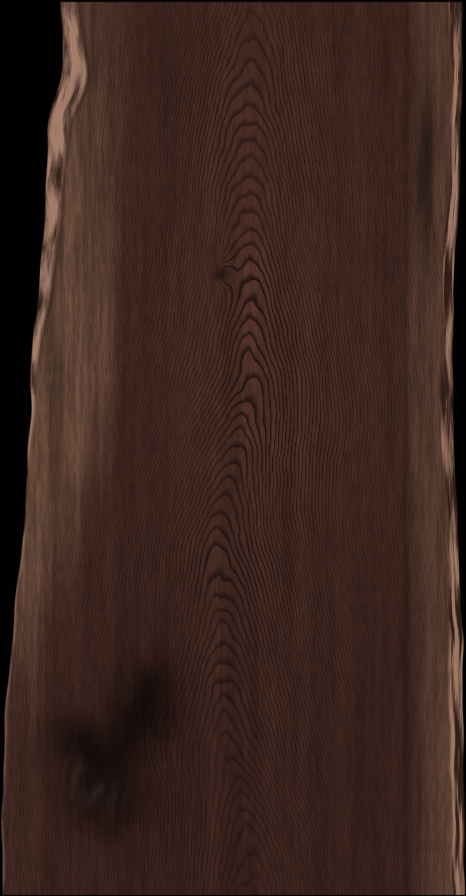
Give the GLSL for this texture, as a Shadertoy shader.

```glsl
const vec3 HEART_DARK = vec3(0.165, 0.095, 0.080);
const vec3 HEART_LIGHT = vec3(0.290, 0.175, 0.148);
const vec3 SAPWOOD = vec3(0.385, 0.280, 0.220);
const vec3 PALE_EDGE = vec3(0.640, 0.490, 0.410);
const vec3 BARK = vec3(0.170, 0.105, 0.080);
const vec3 BACKDROP = vec3(0.004);
const float RING_COUNT = 48.0;
const float ARCH_SLOPE = 3.0;
const float ARCH_RADIUS = 0.060;
const vec2 KNOT = vec2(0.245, 0.815);
const vec2 EYE = vec2(0.475, 0.306);

float hash(vec2 p) {
    return fract(sin(dot(p, vec2(127.1, 311.7))) * 43758.5453);
}

float noise(vec2 p) {
    vec2 i = floor(p), f = fract(p);
    f = f * f * (3.0 - 2.0 * f);
    return mix(mix(hash(i), hash(i + vec2(1, 0)), f.x),
               mix(hash(i + vec2(0, 1)), hash(i + vec2(1, 1)), f.x), f.y);
}

float fbm(vec2 p) {
    float sum = 0.0, gain = 0.5;
    for (int i = 0; i < 4; i++) {
        sum += gain * noise(p);
        p = p * 2.03 + 17.3;
        gain *= 0.5;
    }
    return sum / 0.9375;
}

float blob(vec2 p, vec2 centre, vec2 radius) {
    vec2 d = (p - centre) / radius;
    return exp(-dot(d, d));
}

float leftEdge(float y) {
    return 0.133 - 0.030 * smoothstep(0.07, 0.15, y) - 0.038 * smoothstep(0.15, 0.48, y)
         - 0.059 * smoothstep(0.45, 0.87, y) + 0.007 * (noise(vec2(y * 24.0, 3.0)) - 0.5);
}

float rightEdge(float y) {
    float waist = (y - 0.42) / 0.2;
    return 0.992 + 0.005 * y - 0.024 * exp(-waist * waist)
         + 0.005 * (noise(vec2(y * 28.0, 8.0)) - 0.5);
}

// Ring number: nested arches in the middle, straight grain at the sides
float ringPhase(vec2 p) {
    float axis = 0.54 - 0.065 * smoothstep(0.40, 0.62, p.y) + 0.055 * smoothstep(0.70, 0.95, p.y);
    float dx = p.x - axis + 0.045 * (fbm(vec2(p.x * 3.0, p.y * 7.0)) - 0.5);
    float arch = ARCH_SLOPE * (sqrt(dx * dx + ARCH_RADIUS * ARCH_RADIUS) - ARCH_RADIUS);
    float ripple = 0.065 * (fbm(p * vec2(13.0, 11.0)) - 0.5);
    float phase = RING_COUNT * (p.y - arch + ripple * exp(-dx * dx * 25.0));
    phase += 9.0 * blob(p, KNOT, vec2(0.14, 0.075));
    return phase + 3.0 * blob(p, EYE, vec2(0.025, 0.016));
}

void mainImage(out vec4 fragColor, in vec2 fragCoord) {
    vec2 p = fragCoord / iResolution.xy;
    p.y = 1.0 - p.y;
    vec2 pixel = 1.0 / iResolution.xy;
    float fromLeft = p.x - leftEdge(p.y);
    float fromRight = rightEdge(p.y) - p.x;

    // Fibres and broad tone
    float fibre = fbm(p * vec2(120.0, 14.0)) - 0.5;
    float pores = noise(p * vec2(260.0, 90.0)) - 0.5;
    float streak = fbm(vec2(p.x * 26.0, p.y * 2.2)) - 0.5;
    float tone = 0.57 + 0.50 * streak + 0.35 * fibre;
    tone += 0.16 * blob(p, vec2(0.54, 0.28), vec2(0.16, 0.28));
    tone -= 0.20 * smoothstep(0.50, 0.85, p.y);
    vec3 wood = mix(HEART_DARK, HEART_LIGHT, clamp(tone, 0.0, 1.3));

    // Sapwood on both sides
    float sapLimit = mix(0.285, 0.10, smoothstep(0.36, 0.85, p.y)) + 0.05 * streak;
    float sapLeft = 1.0 - smoothstep(sapLimit - 0.13, sapLimit + 0.02, p.x);
    sapLeft *= 1.0 - 0.65 * smoothstep(0.62, 0.85, p.y);
    float sapRight = 0.70 * (1.0 - smoothstep(0.06, 0.13, fromRight + 0.04 * streak));
    float sap = max(sapLeft, sapRight);
    wood = mix(wood, SAPWOOD * (1.0 + 0.55 * streak + 0.5 * fibre), 0.85 * sap);
    wood *= 1.0 - 0.45 * blob(p, vec2(0.912, 0.19), vec2(0.018, 0.08));
    wood *= 1.0 - 0.20 * blob(p, vec2(0.872, 0.5), vec2(0.006, 0.6));

    // Growth rings: soft ramp ending in a dark line
    float phase = ringPhase(p);
    float ramp = fract(phase);
    float blur = fwidth(phase);
    float line = smoothstep(0.45, 0.88, ramp) * (1.0 - smoothstep(0.90, 1.0, ramp));
    float figure = blob(p, vec2(0.53, 0.42), vec2(0.17, 0.36));
    float clarity = (1.0 - smoothstep(0.3, 0.9, blur)) * (0.22 + 0.60 * figure) * (1.0 - 0.6 * sap);
    clarity *= 0.55 + 0.9 * noise(p * vec2(9.0, 16.0));
    wood *= 1.0 + clarity * (0.16 - 0.65 * line);
    wood *= 1.0 + 0.18 * pores;

    // Knot shadow with feathered pale grain below it
    vec2 q = p + 0.07 * (vec2(fbm(p * 12.0), fbm(p * 12.0 + 31.0)) - 0.5);
    float shade = 0.55 * blob(q, vec2(0.20, 0.835), vec2(0.09, 0.035));
    shade += 0.55 * blob(q, vec2(0.31, 0.79), vec2(0.07, 0.045));
    shade += 0.40 * blob(q, vec2(0.23, 0.89), vec2(0.10, 0.035));
    wood *= 1.0 - min(shade, 0.72);
    float feather = 0.5 + 0.5 * sin(220.0 * q.x + 130.0 * q.y);
    wood += 0.055 * feather * blob(q, vec2(0.20, 0.875), vec2(0.06, 0.018));
    wood *= 1.0 - 0.45 * blob(p, EYE, vec2(0.013, 0.007));

    // Pale live edges, streaked and lined with bark
    float bulge = (p.y - 0.10) / 0.05;
    float leftWidth = 0.006 + 0.030 * (1.0 - smoothstep(0.20, 0.52, p.y)) + 0.022 * exp(-bulge * bulge);
    float rightWidth = 0.026 + 0.012 * (noise(vec2(p.y * 11.0, 5.0)) - 0.5);
    float grit = fbm(vec2(fromLeft * 75.0, p.y * 26.0));
    float rightGrit = fbm(vec2(fromRight * 130.0, p.y * 16.0));
    float paleLeft = 1.0 - smoothstep(leftWidth - 0.008, leftWidth + 0.003, fromLeft);
    float paleRight = 1.0 - smoothstep(rightWidth - 0.006, rightWidth + 0.003, fromRight);
    float seam = exp(-abs(fromLeft - leftWidth - 0.003) / 0.005);
    wood *= 1.0 - 0.25 * seam * (1.0 - smoothstep(0.35, 0.55, p.y));
    wood = mix(wood, mix(BARK, PALE_EDGE, smoothstep(0.12, 0.65, grit)),
               paleLeft * (1.0 - 0.35 * smoothstep(0.5, 0.75, p.y)));
    wood = mix(wood, mix(BARK, PALE_EDGE, smoothstep(0.30, 0.70, rightGrit)), 0.9 * paleRight);

    // Slab outline with a thin gap at top and bottom
    float inside = smoothstep(-pixel.x, pixel.x, min(fromLeft, fromRight));
    inside *= smoothstep(0.0, 2.0 * pixel.y, min(p.y - 0.001, 1.0 - p.y));
    fragColor = vec4(mix(BACKDROP, wood, inside), 1.0);
}
```
